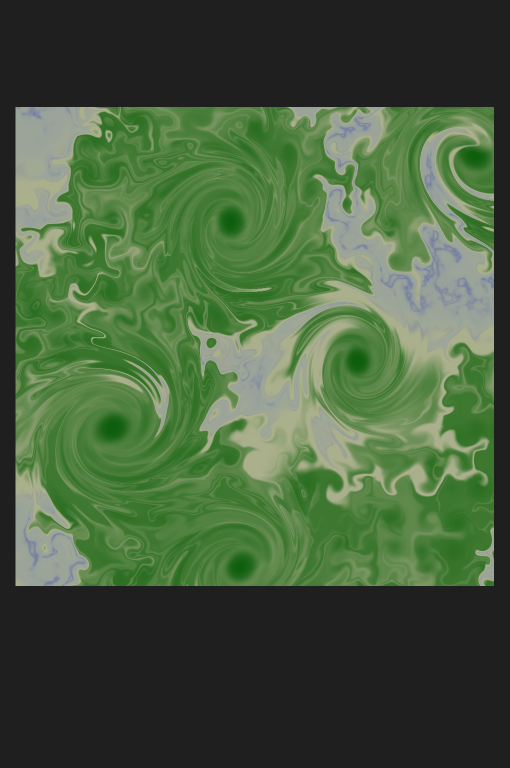
Write a Shadertoy shader that draws this texture.

```glsl
// Square slice of two-dimensional turbulence on a dark page.
// Hashed eddies at several scales wind the coordinates up, and ridged noise
// read there gives filaments, pale channels with blue veins, and calm cores.

const vec2  PANEL_CORNER = vec2(0.030, 0.357);   // in canvas widths
const float PANEL_SIZE   = 0.939;
const vec3  PAGE   = vec3(0.125, 0.122, 0.122);
const vec3  DEEP   = vec3(0.04, 0.36, 0.04);
const vec3  GREEN  = vec3(0.22, 0.46, 0.17);
const vec3  LIGHT  = vec3(0.52, 0.61, 0.42);
const vec3  BEIGE  = vec3(0.67, 0.69, 0.55);
const vec3  PALE   = vec3(0.61, 0.645, 0.60);
const vec3  BLUE   = vec3(0.40, 0.44, 0.65);
const int   CORES  = 5;
const float CORE_REACH     = 0.095;
const float CORE_TWIST     = 4.5;
const float FILAMENT_SCALE = 7.5;
const float FILAMENT_WIDTH = 0.20;
const float CHANNEL_SCALE  = 3.6;
const float CHANNEL_WIDTH  = 0.15;
const int   SAMPLES = 2;                         // per axis

vec3 hash3(vec2 p) {
    vec3 h = fract(p.xyx * vec3(0.1031, 0.1030, 0.0973));
    h += dot(h, h.yxz + 33.33);
    return fract((h.xxy + h.yzz) * h.zyx);
}

float noise(vec2 p) {
    vec2 i = floor(p), f = p - i;
    f = f * f * f * (f * (f * 6.0 - 15.0) + 10.0);
    float low  = mix(hash3(i).x, hash3(i + vec2(1, 0)).x, f.x);
    float high = mix(hash3(i + vec2(0, 1)).x, hash3(i + vec2(1, 1)).x, f.x);
    return mix(low, high, f.y);
}

vec2 rotate(vec2 v, float a) {
    float c = cos(a), s = sin(a);
    return vec2(c * v.x - s * v.y, s * v.x + c * v.y);
}

// One eddy per grid cell: xy is the offset, z marks eddy centres
vec3 eddies(vec2 p, float scale, float twist) {
    vec2 q = p * scale, cell = floor(q);
    vec3 sum = vec3(0.0);
    for (int y = -1; y <= 1; y++)
    for (int x = -1; x <= 1; x++) {
        vec2 id = cell + vec2(x, y);
        vec3 h = hash3(id + scale * 7.0);
        vec2 d = q - id - 0.2 - 0.6 * h.xy;
        float radius = 0.5 + 0.45 * h.z;
        float fall = max(0.0, 1.0 - dot(d, d) / (radius * radius));
        float turn = (fract(h.z * 17.0) < 0.5 ? -twist : twist) * fall * fall;
        sum.xy += (rotate(d, turn) - d) / scale;
        sum.z += pow(fall, 6.0) * smoothstep(0.3, 0.8, h.z);
    }
    return sum;
}

float ridge(vec2 p) {
    return 1.0 - smoothstep(0.0, FILAMENT_WIDTH, abs(noise(p) - 0.5));
}

vec3 turbulence(vec2 p) {
    // Large calm cores spread by a low-discrepancy sequence
    vec2 q = p;
    float calm = 0.0, heart = 0.0, ring = 0.0;
    for (int i = 0; i < CORES; i++) {
        vec2 centre = fract(vec2(0.45, 0.76) + float(i) * vec2(0.7549, 0.5698));
        vec2 d = rotate(p - centre, float(i)) * vec2(1.0, 0.86);
        float r = length(d) / (CORE_REACH * (0.8 + 0.3 * hash3(vec2(i, 3)).x));
        float fall = exp(-r * r);
        q += rotate(p - centre, CORE_TWIST * fall) - (p - centre);
        calm = max(calm, exp(-r * r * 1.6));
        heart = max(heart, 1.0 - smoothstep(0.05, 0.50, r));
        ring += fall * sin(r * 17.0 + 3.0 * noise(p * 14.0));
    }

    // Eddies from small to large
    vec3 small = eddies(q, 17.0, 2.3) * (1.0 - calm);
    q += small.xy;
    vec3 middle = eddies(q, 8.0, 2.4) * (1.0 - 0.8 * calm);
    q += middle.xy;
    vec2 bank = q;
    q += eddies(q, 3.7, 2.4).xy;

    // Green filaments
    float fine = ridge(q * FILAMENT_SCALE * 1.7 + 31.0);
    float lines = 0.55 * ridge(q * FILAMENT_SCALE) + 0.45 * fine;
    float tone = 0.08 + 0.80 * lines - 0.30 * small.z - 0.15 * middle.z;
    tone = mix(tone, 0.30 + 0.28 * ring, calm * 0.8);
    vec3 col = mix(GREEN, LIGHT, clamp(tone, 0.0, 1.0));
    col = mix(col, DEEP, clamp(heart + 0.30 * small.z, 0.0, 1.0) * 0.95);

    // Pale channels with beige banks
    float across = abs(noise(bank * CHANNEL_SCALE + 11.0) - 0.5);
    float width = CHANNEL_WIDTH * smoothstep(0.30, 0.75, noise(p * 2.7 + 5.0));
    float depth = width - across - 0.16 * calm;
    float shore = smoothstep(-0.09, 0.0, depth) * lines * lines * 0.6;
    col = mix(col, BEIGE, max(shore, smoothstep(-0.025, 0.012, depth)));
    col = mix(col, PALE, smoothstep(0.02, 0.06, depth));

    // Blue veins along the channel beds and faint lines near the banks
    float jitter = 0.05 * (noise(p * 60.0) - 0.5) + 0.03 * (noise(p * 130.0) - 0.5);
    float vein = exp(-abs(across + jitter) / 0.014) * smoothstep(0.06, 0.12, depth);
    float edge = exp(-pow((depth - 0.035) / 0.006, 2.0)) * noise(p * 25.0);
    return mix(col, BLUE, clamp(0.75 * vein + 0.35 * edge, 0.0, 1.0));
}

void mainImage(out vec4 fragColor, in vec2 fragCoord) {
    vec3 total = vec3(0.0);
    for (int j = 0; j < SAMPLES; j++)
    for (int i = 0; i < SAMPLES; i++) {
        vec2 shift = (vec2(i, j) + 0.5) / float(SAMPLES) - 0.5;
        vec2 p = ((fragCoord + shift) / iResolution.x - PANEL_CORNER) / PANEL_SIZE;
        bool inside = all(greaterThan(p, vec2(0.0))) && all(lessThan(p, vec2(1.0)));
        total += inside ? turbulence(p) : PAGE;
    }
    fragColor = vec4(total / float(SAMPLES * SAMPLES), 1.0);
}
```
